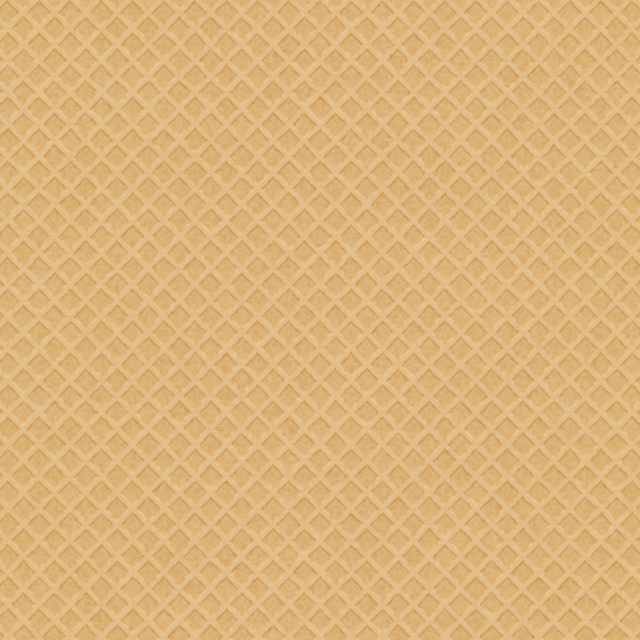
This pattern is drawn by a Shadertoy shader. Its source:

```glsl
// Baked wafer: a diagonal lattice of pale raised ridges around sunken diamond wells.
// Each well has a shadow below its upper sides and a lit rim on its lower sides;
// value noise wobbles the ridges and adds crumb grain, pits and soft browning.

const vec2  REPEATS      = vec2(20.5, 20.0);   // diamonds across and down
const vec2  WELL_CENTRE  = vec2(0.5, 0.580);   // centre of one well on the canvas
const float RIDGE_WIDTH  = 0.22;               // share of the lattice pitch
const float SHADOW_WIDTH = 0.14;
const float RIM_WIDTH    = 0.035;
const float WOBBLE       = 0.045;
const float GRAIN        = 0.060;
const float BROWNING     = 0.015;
const float CELL_VARIETY = 0.010;

const vec3 RIDGE_COLOUR  = vec3(0.880, 0.738, 0.535);
const vec3 WELL_COLOUR   = vec3(0.860, 0.697, 0.466);
const vec3 SHADOW_COLOUR = vec3(0.828, 0.625, 0.360);
const vec3 RIM_COLOUR    = vec3(0.905, 0.785, 0.605);
const vec3 TONE_AXIS     = vec3(0.40, 0.72, 1.00);   // blue fades first as it browns

float hash(vec2 cell) {
    uvec2 k = uvec2(ivec2(cell) + 32768);
    uint h = k.x * 1664525u + k.y * 1013904223u;
    h = (h ^ (h >> 16)) * 2246822519u;
    h = (h ^ (h >> 13)) * 3266489917u;
    h ^= h >> 16;
    return float(h >> 8) / 16777216.0;
}

float noise(vec2 p) {
    vec2 cell = floor(p);
    vec2 f = p - cell;
    f = f * f * (3.0 - 2.0 * f);
    return mix(mix(hash(cell), hash(cell + vec2(1, 0)), f.x),
               mix(hash(cell + vec2(0, 1)), hash(cell + vec2(1, 1)), f.x), f.y);
}

// Layered noise, centred on zero
float fbm(vec2 p) {
    float sum = 0.0, weight = 0.5;
    for (int i = 0; i < 4; i++) {
        sum += weight * (noise(p) - 0.5);
        p = p * 2.03 + 17.3;
        weight *= 0.5;
    }
    return sum;
}

void mainImage(out vec4 fragColor, in vec2 fragCoord) {
    vec2 uv = fragCoord / iResolution.xy;
    vec2 p = (uv - WELL_CENTRE) * REPEATS;
    float aa = 1.0 * max(REPEATS.x / iResolution.x, REPEATS.y / iResolution.y);

    // Diagonal lattice with unit pitch and slightly uneven ridges
    vec2 q = vec2(p.x + p.y, p.x - p.y);
    q += WOBBLE * (vec2(noise(uv * 55.0), noise(uv * 55.0 + 91.0)) - 0.5);
    q += 0.8 * WOBBLE * (vec2(noise(uv * 210.0), noise(uv * 210.0 + 47.0)) - 0.5);
    vec2 cell = floor(q + 0.5);
    vec2 f = q - cell;

    // Distances inward from the well's sides
    float wall = 0.5 - 0.5 * RIDGE_WIDTH;
    float inside = wall - max(abs(f.x), abs(f.y));
    float fromUpper = wall - max(f.x, -f.y);
    float fromLower = wall - max(-f.x, f.y);
    float well = smoothstep(-aa, aa, inside);

    float shadow = well * (1.0 - smoothstep(0.0, SHADOW_WIDTH, fromUpper));
    shadow *= 0.75 + 0.7 * noise(uv * 150.0 + 5.0);
    float rim = 1.0 - smoothstep(RIM_WIDTH, RIM_WIDTH + 2.0 * aa, abs(fromLower));
    rim *= smoothstep(-aa, aa, fromUpper);
    rim *= smoothstep(0.35, 0.75, noise(uv * 130.0 + 29.0));

    vec3 colour = mix(RIDGE_COLOUR, WELL_COLOUR, well);
    colour = mix(colour, SHADOW_COLOUR, clamp(shadow, 0.0, 1.0));
    colour = mix(colour, RIM_COLOUR, 0.6 * rim);

    // Crumb grain, small pits, browning and tone of each well
    float grain = noise(uv * 400.0) + noise(uv * 230.0 + 63.0) - 1.0;
    float pits = smoothstep(0.74, 0.95, noise(uv * 180.0 + 11.0));
    float tone = GRAIN * grain * mix(0.55, 1.0, well);
    tone -= 0.04 * pits * well;
    tone += BROWNING * fbm(uv * 7.0);
    tone += CELL_VARIETY * (hash(cell) - 0.5) * well;
    colour += tone * TONE_AXIS;

    fragColor = vec4(clamp(colour, 0.0, 1.0), 1.0);
}
```
